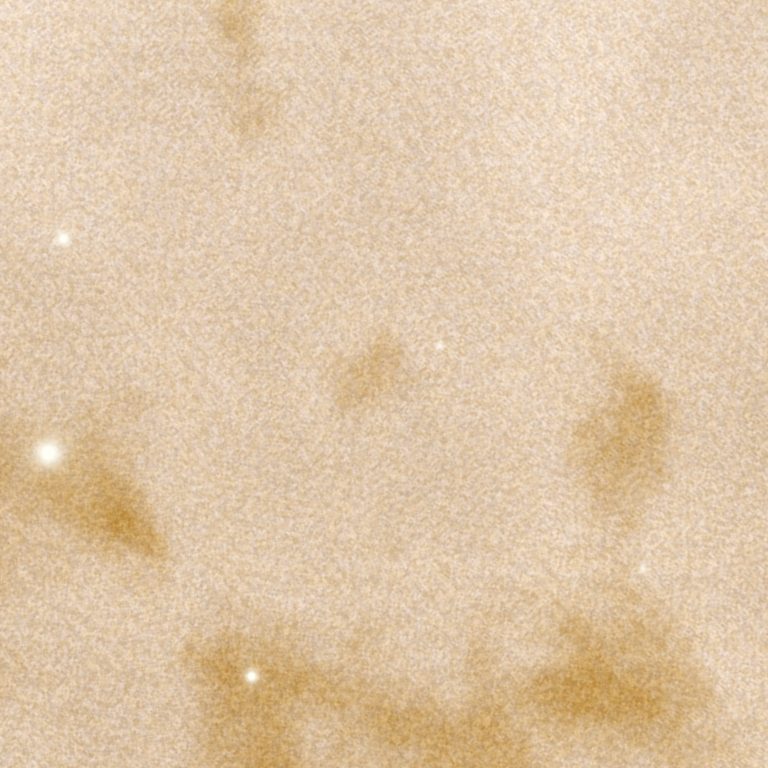
A three.js fragment shader for this texture:

```glsl
// Grainy cream sky with amber dust clouds and a few soft white stars.
varying vec2 vUv;

const vec3 PALE_SKY = vec3(0.907, 0.825, 0.735);
const vec3 WARM_SKY = vec3(0.876, 0.782, 0.672);
const vec3 AMBER_DUST = vec3(0.74, 0.55, 0.24);
const vec3 STAR_WHITE = vec3(1.0, 0.995, 0.96);
const vec3 GRAIN_TINT = vec3(0.85, 1.0, 1.2);
const vec3 CHROMA_TINT = vec3(0.1, -0.2, -1.0);

const float CLOUD_SCALE = 5.5;
const float MOTTLE_SCALE = 4.0;
const float MOTTLE_AMOUNT = 0.13;
const float FINE_GRAIN = 390.0;
const float COARSE_GRAIN = 250.0;
const float GRAIN_AMOUNT = 0.20;
const float CHROMA_GRAIN = 130.0;
const float CHROMA_AMOUNT = 0.08;

const int STAR_COUNT = 7;
const vec2 STAR_SEED = vec2(0.063, 0.41);
const vec2 STAR_STEP = vec2(0.7549, 0.5698);
const float STAR_RADIUS = 0.017;

const mat2 TURN = mat2(0.8, 0.6, -0.6, 0.8);

float hash(vec2 p) {
  return fract(sin(dot(p, vec2(127.1, 311.7))) * 43758.5453);
}

float noise(vec2 p) {
  vec2 cell = floor(p);
  vec2 f = fract(p);
  f = f * f * (3.0 - 2.0 * f);
  float low = mix(hash(cell), hash(cell + vec2(1.0, 0.0)), f.x);
  float high = mix(hash(cell + vec2(0.0, 1.0)), hash(cell + 1.0), f.x);
  return mix(low, high, f.y);
}

float fbm(vec2 p) {
  float sum = 0.0;
  float weight = 0.5;
  for (int i = 0; i < 5; i++) {
    sum += weight * noise(p);
    p = TURN * p * 2.03 + 17.3;
    weight *= 0.5;
  }
  return sum / 0.96875;
}

// Dust gathers in the lower part, mostly along a band falling from the left.
float dustDensity(vec2 p) {
  vec2 warp = vec2(fbm(p * 6.0 + 3.1), fbm(p * 6.0 + 41.7)) - 0.5;
  vec2 q = p + 0.12 * warp;
  float offset = (q.y - 0.36 + 0.34 * q.x) / 0.075;
  float band = exp(-offset * offset) * (1.0 - smoothstep(0.05, 0.55, q.x));
  float lower = 1.0 - smoothstep(0.1, 0.58, q.y);
  float cloud = fbm(q * CLOUD_SCALE + 8.4);
  return smoothstep(0.54, 1.0, cloud + 0.18 * band + mix(-0.05, 0.11, lower));
}

// Luminance grain from two turned noise layers, centred on zero.
float grain(vec2 p) {
  float fine = noise(TURN * p * FINE_GRAIN + 5.0);
  float coarse = noise(p * TURN * COARSE_GRAIN + 90.0);
  return mix(fine, coarse, 0.55) - 0.5;
}

// Stars follow a low-discrepancy sequence; the first is the brightest.
float starLight(vec2 p) {
  float light = 0.0;
  for (int i = 0; i < STAR_COUNT; i++) {
    float n = float(i);
    vec2 center = fract(STAR_SEED + n * STAR_STEP);
    float size = i == 0 ? 1.0 : 0.5 * exp(-0.5 * (abs(n - 3.5) - 0.5));
    float d = length(p - center) / (STAR_RADIUS * size);
    float glow = 0.85 * exp(-d * d) + 0.4 * exp(-d * 0.8);
    light = max(light, min(1.0, 2.0 * size) * glow);
  }
  return min(light, 1.0);
}

void main() {
  // Sky gradient with faint mottling
  vec3 color = mix(WARM_SKY, PALE_SKY, smoothstep(0.25, 0.95, vUv.y));
  float mottle = fbm(vUv * MOTTLE_SCALE + 23.0) - 0.5;
  color += MOTTLE_AMOUNT * mottle * GRAIN_TINT;

  // Amber dust
  color = mix(color, AMBER_DUST, 0.85 * dustDensity(vUv));

  // Film grain
  color += GRAIN_AMOUNT * grain(vUv) * GRAIN_TINT;
  color += CHROMA_AMOUNT * (noise(TURN * vUv * CHROMA_GRAIN) - 0.5) * CHROMA_TINT;

  // Stars
  color = mix(color, STAR_WHITE, starLight(vUv));
  gl_FragColor = vec4(clamp(color, 0.0, 1.0), 1.0);
}
```
